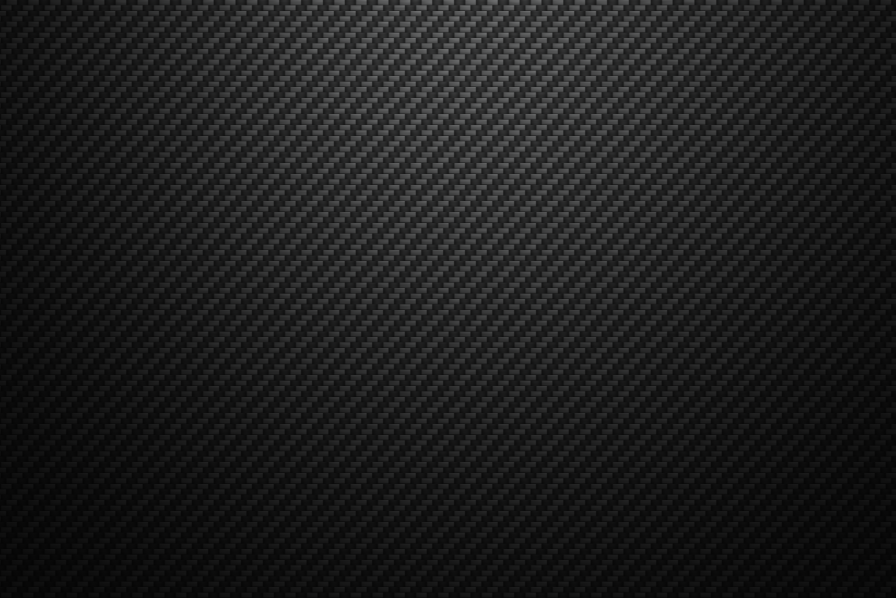
This texture is drawn by a WebGL 1 fragment shader. Its source:

```glsl
precision highp float;
// Dark carbon-fibre twill weave under a soft spotlight from the top edge.

uniform vec2 u_resolution;

#define REPEATS vec2(41.0, 27.5)
#define ROWS 4.0
#define WEFT_SHARE 0.56
#define WEFT_TONE 0.41
#define WARP_TONE 0.18
#define LIGHT_POS vec2(0.52, 1.0)
#define LIGHT_SIZE vec2(0.40, 0.72)
#define AMBIENT 0.12
#define WEAR 0.14
#define TINT vec3(0.992, 1.0, 1.004)
#define SAMPLES 3

vec2 hashGradient(vec2 cell) {
  float angle = 6.2832 * fract(sin(dot(cell, vec2(127.1, 311.7))) * 43758.5);
  return vec2(cos(angle), sin(angle));
}

float gradientNoise(vec2 p) {
  vec2 i = floor(p);
  vec2 f = p - i;
  vec2 w = f * f * f * (f * (f * 6.0 - 15.0) + 10.0);
  float a = dot(hashGradient(i), f);
  float b = dot(hashGradient(i + vec2(1.0, 0.0)), f - vec2(1.0, 0.0));
  float c = dot(hashGradient(i + vec2(0.0, 1.0)), f - vec2(0.0, 1.0));
  float d = dot(hashGradient(i + 1.0), f - 1.0);
  return mix(mix(a, b, w.x), mix(c, d, w.x), w.y);
}

// Tone of the weave; each row steps one quarter repeat to the right.
float weave(vec2 uv) {
  vec2 p = uv * REPEATS * vec2(1.0, ROWS);
  float row = floor(p.y);
  float across = p.y - row;
  float along = fract(p.x - row / ROWS);

  // Raised horizontal tow: lit upper edge, ends dipping under.
  float u = along / WEFT_SHARE;
  float ends = smoothstep(0.0, 0.16, u) * smoothstep(1.0, 0.88, u);
  float weft = WEFT_TONE * mix(0.80, 1.04, u) * mix(0.76, 1.08, across);
  weft *= mix(0.55, 1.0, smoothstep(0.0, 0.22, across));

  // Sunken vertical tow: rounded across its width.
  float s = (along - WEFT_SHARE) / (1.0 - WEFT_SHARE);
  float warp = WARP_TONE * (0.72 + 0.5 * sin(3.1416 * clamp(s, 0.0, 1.0)));
  warp *= mix(0.82, 1.05, across);

  // Fine streaks follow the horizontal fibres.
  float streak = gradientNoise(p * vec2(1.7, 2.3));
  return mix(warp, weft, ends) * (1.0 + WEAR * streak);
}

float spotlight(vec2 uv) {
  vec2 d = (uv - LIGHT_POS) / LIGHT_SIZE;
  return mix(AMBIENT, 1.0, exp(-dot(d, d)));
}

void main() {
  // Average a grid of samples to smooth the small weave edges.
  float tone = 0.0;
  for (int j = 0; j < SAMPLES; j++) {
    for (int i = 0; i < SAMPLES; i++) {
      vec2 offset = (vec2(float(i), float(j)) + 0.5) / float(SAMPLES) - 0.5;
      tone += weave((gl_FragCoord.xy + offset) / u_resolution);
    }
  }
  tone /= float(SAMPLES * SAMPLES);

  vec2 uv = gl_FragCoord.xy / u_resolution;
  gl_FragColor = vec4(tone * spotlight(uv) * TINT, 1.0);
}
```
